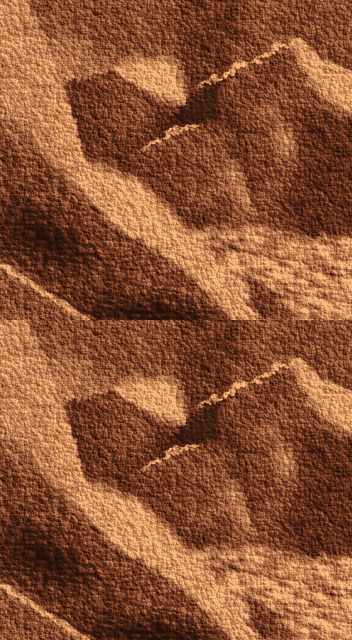
Write a WebGL 1 fragment shader that draws this texture.

```glsl
precision highp float;
// Raking light over heaped sand: a bright diagonal bank, shaded mounds and a
// cracked floor, stacked twice. Bent edge lines mask the tone layers, and
// cellular noise, shaded by its slope toward the light, gives the grain.
uniform vec2 u_resolution;

const vec2 TILE = vec2(4.22, 3.84);     // size of one scene, y pointing down
const vec2 LIGHT = vec2(0.36, -0.32);   // step toward the sun, in cells
const float GRAIN = 17.0;               // coarse grains per unit
const float GRAIN_DEPTH = 2.4;
const float MOTTLE = 0.8;               // strength of broad patches
const float SOFT = 0.03;                // edge softness

vec2 hash2(vec2 c) {
  return fract(sin(vec2(dot(c, vec2(127.1, 311.7)), dot(c, vec2(269.5, 183.3)))) * 43758.5);
}

// Distance to the nearest scattered point
float cells(vec2 p) {
  vec2 id = floor(p), f = p - id;
  float d = 4.0;
  for (int j = -1; j <= 1; j++)
    for (int i = -1; i <= 1; i++) {
      vec2 o = vec2(float(i), float(j));
      vec2 r = o + hash2(id + o) - f;
      d = min(d, dot(r, r));
    }
  return sqrt(d);
}

// Slope of the grains toward the light
float relief(vec2 p) { return cells(p + LIGHT) - cells(p); }

float waves(vec2 p) {
  return (sin(p.x * 3.1 + 2.0 * sin(p.y * 2.3)) + sin(p.y * 4.7 + 1.7 * sin(p.x * 3.9))) * 0.5;
}

// One straight leg of a bent edge: changes by h between x = a and x = b
float leg(float x, float a, float b, float h) { return h * clamp((x - a) / (b - a), 0.0, 1.0); }

float under(float y, float edge, float soft) { return smoothstep(-soft, soft, y - edge); }

float rim(float y, float edge, float w) { return 1.0 - smoothstep(w * 0.3, w, abs(y - edge)); }

float span(float x, float a, float b) { return smoothstep(a - 0.08, a + 0.08, x) * smoothstep(b + 0.08, b - 0.08, x); }

// Soft ellipse, tilted by angle a
float blob(vec2 p, vec2 c, vec2 r, float a) {
  vec2 d = p - c;
  d = vec2(cos(a) * d.x + sin(a) * d.y, cos(a) * d.y - sin(a) * d.x) / r;
  return exp(-dot(d, d));
}

float side(vec2 p, vec2 a, vec2 b) {
  vec2 e = normalize(b - a);
  return e.y * (p.x - a.x) - e.x * (p.y - a.y);
}

// Filled convex quad, corners clockwise on screen
float quad(vec2 p, vec2 a, vec2 b, vec2 c, vec2 d, float soft) {
  return smoothstep(soft, -soft, max(max(side(p, a, b), side(p, b, c)), max(side(p, c, d), side(p, d, a))));
}

// Tone 0 (deep shadow) to 6 (sunlit)
vec3 sandColor(float t) {
  vec3 c = mix(vec3(0.14, 0.06, 0.03), vec3(0.25, 0.12, 0.07), clamp(t, 0.0, 1.0));
  c = mix(c, vec3(0.40, 0.18, 0.10), clamp(t - 1.0, 0.0, 1.0));
  c = mix(c, vec3(0.54, 0.29, 0.17), clamp(t - 2.0, 0.0, 1.0));
  c = mix(c, vec3(0.67, 0.43, 0.29), clamp(t - 3.0, 0.0, 1.0));
  c = mix(c, vec3(0.79, 0.53, 0.33), clamp(t - 4.0, 0.0, 1.0));
  return mix(c, vec3(0.93, 0.68, 0.46), clamp(t - 5.0, 0.0, 1.3));
}

void main() {
  vec2 uv = gl_FragCoord.xy / u_resolution;
  vec2 s = vec2(uv.x, fract(2.0 - 2.0 * uv.y)) * TILE;
  float clump = cells(s * 6.0) - 0.5;
  vec2 p = s + 0.02 * vec2(waves(s * 4.0), waves(s.yx * 5.0)) + 0.06 * clump + 0.05 * (cells(s * 17.0) - 0.5);
  float x = p.x, y = p.y;

  // Back wall
  float t = 2.9 - 0.9 * quad(p, vec2(2.15, -0.5), vec2(2.95, -0.5), vec2(2.8, 0.9), vec2(2.2, 1.3), 0.15);
  t += 1.7 * blob(p, vec2(0.8, 0.75), vec2(0.4, 0.3), 0.6);

  // Left mound: sunlit face, then shaded face
  t = mix(t, 5.8, quad(p, vec2(1.15, 0.86), vec2(1.5, 0.7), vec2(2.08, 0.72), vec2(2.3, 1.3), 0.1));
  float shade = quad(p, vec2(0.78, 1.03), vec2(1.32, 0.82), vec2(2.0, 1.3), vec2(0.93, 1.5), 0.05);
  shade = max(shade, quad(p, vec2(0.84, 1.2), vec2(2.15, 1.27), vec2(1.6, 2.15), vec2(1.0, 2.05), 0.05));
  t = mix(t, 1.8 + 1.1 * blob(p, vec2(1.5, 1.25), vec2(0.4, 0.5), 0.5), shade);

  // Right mound: body, flank light, cast shadow, sunlit shoulder
  float crest = 1.85 + leg(x, 1.55, 2.15, -0.55) + leg(x, 2.15, 2.35, -0.29) + leg(x, 2.35, 2.7, -0.13)
    + leg(x, 2.7, 3.58, -0.43) + leg(x, 3.58, 3.85, 0.25) + leg(x, 3.85, 4.22, 0.15);
  float body = 2.7 + 1.9 * blob(p, vec2(3.43, 1.75), vec2(0.12, 0.4), -0.35);
  body -= 0.8 * blob(p, vec2(2.85, 1.75), vec2(0.12, 0.5), -0.3);
  body = mix(body, 1.8, quad(p, vec2(3.65, 1.35), vec2(4.5, 1.4), vec2(4.5, 3.0), vec2(3.3, 2.8), 0.15));
  body = mix(body, 0.9, quad(p, vec2(2.1, 1.3), vec2(2.7, 0.85), vec2(2.62, 1.45), vec2(1.75, 1.75), 0.12));
  float shoulder = 0.3 + leg(x, 3.35, 3.75, 0.75) + leg(x, 3.75, 4.1, 0.3);
  body = mix(5.5, body, under(y, shoulder, 0.16));
  t = mix(t, body, under(y, crest, SOFT) * step(1.55, x));
  float broken = smoothstep(-0.65, -0.25, clump + 0.3 * waves(s * 3.0));
  t = mix(t, 5.8, rim(y, crest, 0.045) * span(x, 2.35, 3.65) * broken);

  // Front mound
  float brow = 1.85 + leg(x, 1.6, 2.0, -0.25) + leg(x, 2.0, 2.4, -0.13) + leg(x, 2.4, 2.9, 0.53) + leg(x, 2.9, 3.08, 0.65);
  float front = 2.9 + 1.6 * blob(p, vec2(2.87, 2.3), vec2(0.14, 0.4), -0.4) - 0.8 * blob(p, vec2(1.9, 2.1), vec2(0.3), 0.0);
  front -= 0.9 * blob(p, vec2(2.4, 2.65), vec2(0.4, 0.2), 0.0);
  t = mix(t, front, under(y, brow, 0.06) * span(x, 1.6, 3.06));
  t = mix(t, 5.4, rim(y, brow, 0.045) * span(x, 1.7, 2.4) * broken);

  // Cracked floor
  float ground = 2.78 + leg(x, 2.2, 3.1, -0.08) + leg(x, 3.1, 3.6, 0.15);
  float bed = 4.9 + 2.4 * relief(vec2(s.x * 3.0, s.y * 11.0 - s.x * 1.5)) + 1.6 * relief(s * vec2(5.0, 9.0));
  bed += 0.6 * waves(s * vec2(1.0, 4.0)) - 1.7 * blob(p, vec2(2.55, 3.0), vec2(0.3, 0.1), 0.0);
  bed = mix(bed, 2.2, quad(p, vec2(2.95, 3.3), vec2(3.15, 3.4), vec2(3.65, 3.9), vec2(3.1, 3.9), 0.08));
  t = mix(t, bed, under(y, ground, 0.1) * step(2.0, x));

  // Bright diagonal bank and its shaded slope
  float bank = -0.6 + leg(x, 0.05, 0.7, 1.4) + leg(x, 0.7, 1.0, 1.1) + leg(x, 1.0, 1.65, 0.25)
    + leg(x, 1.65, 2.3, 0.65) + leg(x, 2.3, 2.75, 0.4) + leg(x, 2.75, 3.0, 0.64);
  t = mix(t, 4.8 + 0.7 * smoothstep(0.3, 1.2, x), under(y, bank, 0.12));
  float fall = 1.4 + leg(x, 0.0, 0.4, 0.3) + leg(x, 0.4, 1.4, 1.03) + leg(x, 1.4, 1.8, 0.23)
    + leg(x, 1.8, 2.28, 0.33) + leg(x, 2.28, 2.8, 0.55);
  float slope = 2.7 - 0.4 * smoothstep(0.0, 0.9, y - fall) + 1.6 * relief(s * vec2(7.0, 16.0));
  slope -= 1.9 * blob(p, vec2(0.5, 2.85), vec2(0.65, 0.3), 0.45) + 2.0 * blob(p, vec2(1.85, 3.78), vec2(0.9, 0.2), 0.1);
  t = mix(t, slope, under(y, fall, mix(0.25, 0.07, smoothstep(0.2, 1.2, x))) * step(x, 2.95));

  // Near ridge in the lower left corner
  float near = 3.15 + leg(x, 0.0, 0.5, 0.3) + leg(x, 0.5, 1.1, 0.39);
  t = mix(t, 3.0, under(y, near, SOFT) * step(x, 1.15));
  t = mix(t, 5.2, rim(y, near + 0.04, 0.07) * step(x, 1.1) * broken);

  // Grain, muted in deep shadow
  float grain = relief(s * GRAIN) + 0.95 * relief(s * GRAIN * 2.0 + 7.0) + 0.4 * relief(s * 7.0);
  t += (GRAIN_DEPTH * grain + MOTTLE * (clump + 0.35 * waves(s * 2.5))) * smoothstep(-0.8, 2.5, t);
  gl_FragColor = vec4(sandColor(t), 1.0);
}
```
